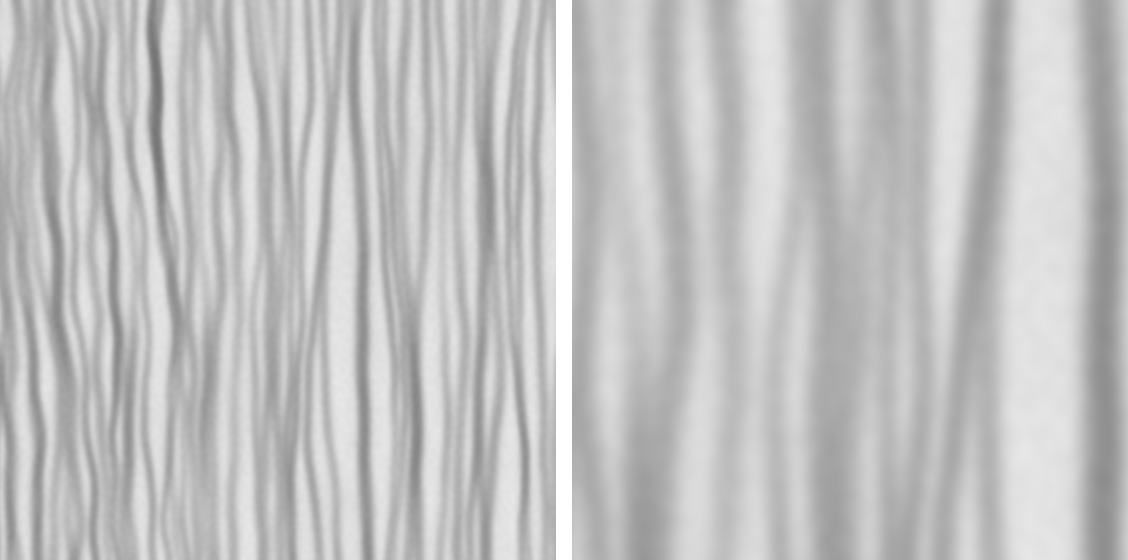
Left, the full canvas; right, a detail of the centre.
Give the GLSL for this texture, as a WebGL 2 fragment shader.

```glsl
#version 300 es
precision highp float;
// Draws soft grey vertical fibres: pale strands parted by wavering, merging dark lines.

uniform vec2 u_resolution;
out vec4 fragColor;

const int   LINE_COUNT   = 40;     // dark lines across the canvas
const int   MARGIN_LINES = 6;      // extra lines beyond each side
const float SPACING_SKEW = 0.15;   // closer lines on the left, wider on the right
const float JITTER       = 0.018;  // uneven spacing
const float BUNDLE       = 0.022;  // sway shared by neighbouring lines
const float WANDER       = 0.026;  // slow sway of a single line
const float KINK         = 0.005;  // quick bends of a single line
const float LEAN         = 0.045;  // rightward drift going down, left side only
const float LINE_WIDTH   = 0.0066;
const float LINE_DEPTH   = 0.265;
const float ACCENT_DEPTH = 0.24;   // extra darkness of the strongest stretches
const float PAPER        = 0.882;
const float INK_LIMIT    = 0.46;   // darkest drop below the paper tone
const float MOTTLE       = 0.014;

float hash(vec2 p) {
    vec3 q = fract(p.xyx * vec3(0.1031, 0.1030, 0.0973));
    q += dot(q, q.yzx + 33.33);
    return fract((q.x + q.y) * q.z);
}

vec2 gradient(vec2 cell) {
    float angle = 6.28318 * hash(cell + 171.0);
    return vec2(cos(angle), sin(angle));
}

// Gradient noise, roughly -1 to 1
float noise(vec2 p) {
    vec2 i = floor(p), f = p - i;
    vec2 s = f * f * f * (f * (f * 6.0 - 15.0) + 10.0);
    vec2 e = vec2(1.0, 0.0);
    float low  = mix(dot(gradient(i), f), dot(gradient(i + e.xy), f - e.xy), s.x);
    float high = mix(dot(gradient(i + e.yx), f - e.yx), dot(gradient(i + e.xx), f - e.xx), s.x);
    return 1.4 * mix(low, high, s.y);
}

// Resting position of a line before it sways
float lineHome(float index) {
    float t = (index + 0.5) / float(LINE_COUNT);
    float skewed = t * (1.0 - SPACING_SKEW + SPACING_SKEW * t);
    return skewed + JITTER * (hash(vec2(index, 3.0)) - 0.5);
}

// Horizontal position of a line at height y
float linePath(float home, float seed, float y, float leftness) {
    float x = home + LEAN * leftness * (0.5 - y);
    x += BUNDLE * noise(vec2(home * 7.0, y * 1.7 + 5.0));
    x += WANDER * noise(vec2(y * 1.9, seed));
    x += KINK * (1.0 + 1.2 * leftness) * noise(vec2(y * 8.0, seed + 40.3));
    return x;
}

// Darkness of a line along its length, with occasional strong stretches
float lineDepth(float seed, float y, float leftness) {
    float fade = 0.86 + 0.6 * noise(vec2(y * 2.6, seed + 83.7));
    float accent = smoothstep(0.15, 0.65, noise(vec2(y * 1.8, seed + 127.1)));
    return LINE_DEPTH * max(fade, 0.2) + ACCENT_DEPTH * accent * (0.35 + 0.65 * leftness);
}

float inkAt(vec2 p) {
    float ink = 0.0;
    for (int i = -MARGIN_LINES; i < LINE_COUNT + MARGIN_LINES; i++) {
        float index = float(i);
        float home = lineHome(index);
        if (abs(p.x - home) > 0.12) continue;
        float seed = index * 7.37 + 60.0;
        float leftness = 1.0 - smoothstep(0.25, 0.55, home);
        float d = p.x - linePath(home, seed, p.y, leftness);
        if (abs(d) > 0.035) continue;
        float width = LINE_WIDTH * mix(0.8, 1.25, hash(vec2(index, 11.0)));
        ink += lineDepth(seed, p.y, leftness) * exp(-0.5 * d * d / (width * width));
    }
    return ink;
}

void main() {
    vec2 p = gl_FragCoord.xy / u_resolution;

    // Overlapping lines deepen softly towards the limit
    float ink = INK_LIMIT * (1.0 - exp(-inkAt(p) / INK_LIMIT));

    // Blurred grain and broad shading
    float grain = MOTTLE * (noise(p * vec2(95.0, 80.0)) + noise(p * vec2(45.0, 14.0) + 19.0));
    float shade = 0.02 * noise(p * vec2(6.0, 2.5) + 31.0);

    fragColor = vec4(vec3(PAPER - ink + grain + shade), 1.0);
}
```
